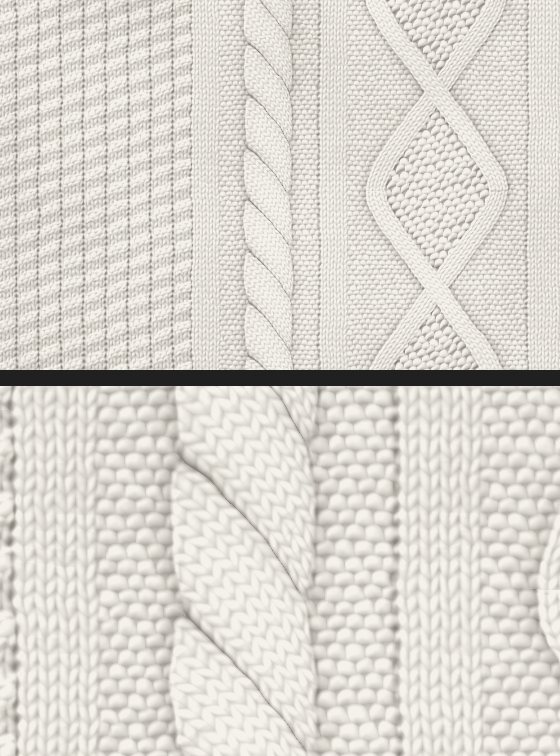
Top, the full canvas; bottom, a detail of the centre.
Write a Shadertoy shader that draws this texture.

```glsl
const float PI = 3.14159265;
const vec2 STITCH = vec2(0.0187, 0.0158);
const vec3 SHADOW_WOOL = vec3(0.60, 0.58, 0.55);
const vec3 LIT_WOOL = vec3(0.95, 0.94, 0.91);

float hash(vec2 p) {
    return fract(sin(dot(p, vec2(127.1, 311.7))) * 43758.5453);
}
float noise(vec2 p) {
    vec2 i = floor(p), f = fract(p);
    f = f * f * (3.0 - 2.0 * f);
    return mix(mix(hash(i), hash(i + vec2(1, 0)), f.x),
               mix(hash(i + vec2(0, 1)), hash(i + vec2(1, 1)), f.x), f.y);
}
vec2 wobble(vec2 p) {
    return vec2(noise(p), noise(p + 40.0)) - 0.5;
}
float band(float x, float a, float b, float soft) {
    return smoothstep(a - soft, a + soft, x) * (1.0 - smoothstep(b - soft, b + soft, x));
}
float groove(float x, float center, float width) {
    float d = (x - center) / width;
    return exp(-d * d);
}

// Columns of V stitches, one per unit cell
float knit(vec2 cell) {
    float x = abs(fract(cell.x) - 0.5);
    float yarn = abs(sin(PI * (cell.y - 1.2 * x)));
    return 0.5 * (sin(2.0 * PI * x) + yarn) * (0.8 + 0.2 * hash(floor(cell)));
}
// Nested rows of arched loops, loosened by an uneven hand
float purl(vec2 cell, float uneven) {
    float height = 0.0;
    for (int r = -1; r <= 1; r++) {
        float row = floor(cell.y) + float(r);
        float column = cell.x + 0.5 * mod(row, 2.0);
        float random = hash(vec2(floor(column), row)) - 0.5;
        float x = fract(column) - 0.5;
        float y = cell.y - row - 0.6 + 1.3 * x * x + uneven * random * (0.5 + x);
        height = max(height, 1.0 - 1.9 * x * x - 2.5 * y * y + 0.25 * random);
    }
    return height;
}

// Every fabric part returns (relief, stitch height)
vec2 slantedWelts(vec2 p, vec2 size) {
    vec2 c = vec2(p.x - 0.0435, p.y) / size;
    float u = fract(c.x);
    float f = fract(c.y - 0.36 * c.x);
    float welt = band(f, 0.12, 0.58, 0.1) * band(u, 0.14, 0.94, 0.1);
    float plain = knit(vec2(c.x * 3.0, p.y / STITCH.y));
    float ridge = 0.2 + 0.75 * purl(vec2(c.x * 3.5, f * 4.0), 0.6);
    float dots = sin(PI * p.y / STITCH.y);
    float hole = groove(abs(u - 0.5), 0.5, 0.09) * (0.2 + 0.8 * dots * dots);
    return vec2(0.55 * welt - 0.45 * hole - 0.09 * (1.0 - welt), mix(plain, ridge, welt));
}
vec2 rib(vec2 base, vec2 p, float left, float right) {
    float dots = 0.5 + 0.5 * sin(2.0 * PI * p.y / STITCH.y);
    vec2 ribbed = vec2(0.25, 0.1 + 0.9 * knit(vec2(p.x - left, p.y) / STITCH));
    vec2 result = mix(base, ribbed, band(p.x, left, right, 0.003));
    return result - vec2(0.6 * groove(p.x, left, 0.005) * (0.3 + 0.7 * dots), 0.0);
}
// Twisted rope of overlapping strands
vec2 rope(vec2 base, vec2 p, float center, float halfWidth, float period, float head) {
    float u = (p.x - center) / halfWidth;
    float f = fract((p.y - head) / period + 0.55 * (u + 1.0) + 0.12 * u * u);
    float lobe = sqrt(4.0 * f * (1.0 - f));
    float edge = 0.84 + 0.18 * lobe;
    float mask = 1.0 - smoothstep(edge - 0.1, edge, abs(u));
    float dome = sqrt(max(0.0, 1.0 - u * u / (edge * edge)));
    float tuck = exp(-15.0 * f * (1.0 - f)) * mix(0.7, 0.35, smoothstep(-1.0, 0.6, u));
    tuck += 0.25 * (1.0 - smoothstep(0.0, 0.45, f));
    float along = dot(p, vec2(0.65, -0.76)) / STITCH.y;
    vec2 strand = vec2(1.2 * dome * lobe - tuck, 0.1 + 0.9 * knit(vec2(f * 5.0, along)));
    base.x -= 0.3 * exp(-max(abs(u) - edge, 0.0) / 0.15);
    return mix(base, strand, mask);
}
// Raised cord at a signed distance from its axis
vec2 cord(vec2 base, float d, float y, float halfWidth, float height) {
    float mask = 1.0 - smoothstep(halfWidth - 0.006, halfWidth, abs(d));
    float dome = sqrt(max(0.0, 1.0 - d * d / (halfWidth * halfWidth)));
    float stitch = 0.1 + 0.9 * knit(vec2(1.5 * d / halfWidth + 0.5, 1.18 * y / STITCH.y));
    base.x -= 0.42 * height * exp(-max(abs(d) - halfWidth, 0.0) / 0.009);
    return mix(base, vec2(height * dome, stitch), mask);
}
vec2 diamonds(vec2 base, vec2 p, float center, float reach, float period, float crossing) {
    float phase = PI * (fract((p.y - crossing) / period + 0.5) - 0.5);
    float k = 0.95, s = k * sin(phase);
    float swing = reach * asin(s) / asin(k);
    float slope = reach * k * cos(phase) * PI / (period * asin(k) * sqrt(1.0 - s * s));
    float stretch = sqrt(1.0 + slope * slope);
    float x = p.x - center;
    float inside = 1.0 - smoothstep(-0.004, 0.004, abs(x) - abs(swing));
    float moss = purl(vec2(p.x, p.y - 0.3 * p.x) / vec2(0.024, 0.019), 1.0);
    vec2 result = mix(base, vec2(0.4 * moss - 0.16, moss), inside);
    result = cord(result, (x - swing) / stretch, p.y, 0.028, 0.55);
    return cord(result, (x + swing) / stretch, p.y, 0.029, 0.95);
}

vec2 fabric(vec2 p) {
    p += 0.006 * wobble(p * 12.0) + 0.0035 * wobble(p * 55.0);
    vec2 s = vec2(0.0, purl(p / vec2(0.0172, 0.0135), 0.4));
    s = mix(s, slantedWelts(p, vec2(0.0605, 0.0553)), 1.0 - smoothstep(0.515, 0.521, p.x));
    s = rib(s, p, 0.518, 0.593);
    s = rib(s, p, 0.864, 0.939);
    s = rib(s, p, 1.427, 1.540);
    s = rope(s, p, 0.7253, 0.066, 0.1403, 0.768);
    return p.x > 0.95 && p.x < 1.42 ? diamonds(s, p, 1.18, 0.166, 0.5336, 0.753) : s;
}

void mainImage(out vec4 fragColor, in vec2 fragCoord) {
    vec2 p = fragCoord / iResolution.y;
    vec2 s = fabric(p);
    vec2 facing = s - fabric(p + vec2(-0.0028, 0.0032));
    // Soft light from the upper left, dark gaps and fine fibres
    float tone = 0.55 + 0.42 * s.y + 0.30 * facing.y + 0.45 * facing.x;
    tone += 1.1 * min(s.x, 0.0) + 0.12 * max(s.x, 0.0);
    tone += 0.12 * (noise(p * 230.0) - 0.5) + 0.14 * (noise(p * 5.0) - 0.5);
    fragColor = vec4(mix(SHADOW_WOOL, LIT_WOOL, clamp(tone, -0.15, 1.03)), 1.0);
}
```
